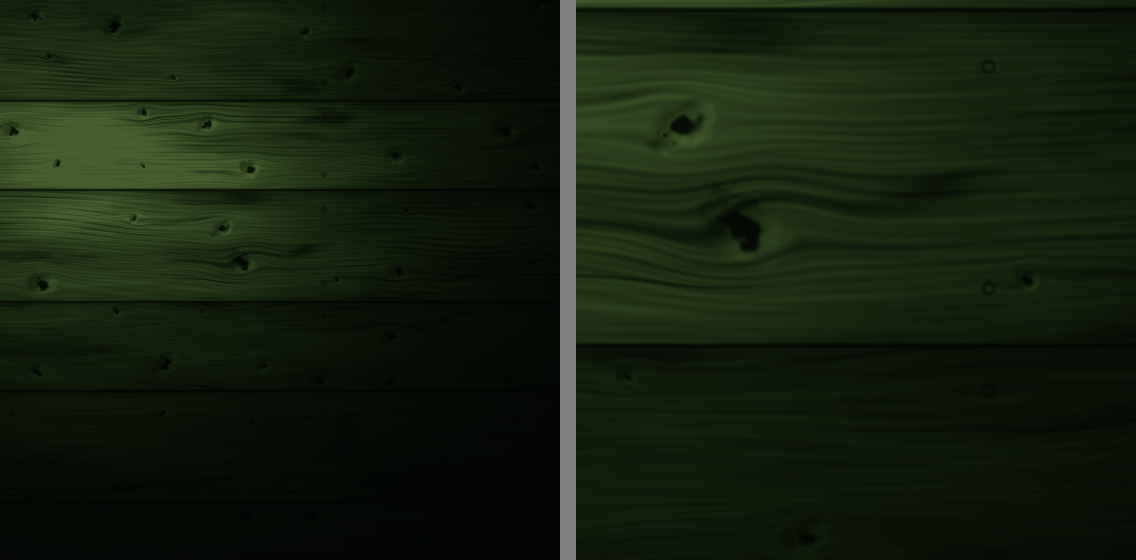
Left: the whole. Right: its middle third, enlarged.
Write a WebGL 1 fragment shader that draws this texture.

```glsl
precision highp float;
uniform vec2 u_resolution;

#define FIRST_SEAM 0.102
#define WIDE_PLANK 0.200
#define NARROW_PLANK 0.159
#define SEAM_WIDTH 0.0020
#define GRAIN_LINES 98.0
#define KNOT_SPACING 0.17
#define NAIL_X 0.579
#define LIGHT_CENTRE vec2(0.17, 0.71)
#define LIGHT_SIZE vec2(0.50, 0.37)
#define SHADOW vec3(0.008, 0.016, 0.010)
#define MOSS vec3(0.082, 0.142, 0.052)
#define HIGHLIGHT vec3(0.250, 0.335, 0.160)

float hash(vec2 p) {
  return fract(sin(dot(p, vec2(127.1, 311.7))) * 43758.5453);
}

float noise(vec2 p) {
  vec2 i = floor(p), f = fract(p);
  f = f * f * (3.0 - 2.0 * f);
  return mix(mix(hash(i), hash(i + vec2(1.0, 0.0)), f.x),
             mix(hash(i + vec2(0.0, 1.0)), hash(i + vec2(1.0)), f.x), f.y);
}

float fbm(vec2 p) {
  float sum = 0.0, amp = 0.5;
  for (int i = 0; i < 4; i++) {
    sum += amp * noise(p);
    p = p * 2.03 + 17.3;
    amp *= 0.5;
  }
  return sum;
}

// Alternating wide and narrow boards: index, base and height
vec3 plankAt(float y) {
  float period = WIDE_PLANK + NARROW_PLANK;
  float pair = floor((y - FIRST_SEAM) / period);
  float base = FIRST_SEAM + pair * period;
  float narrow = step(base + WIDE_PLANK, y);
  return vec3(pair * 2.0 + 1.0 + narrow, base + narrow * WIDE_PLANK,
              mix(WIDE_PLANK, NARROW_PLANK, narrow));
}

// Knots of one board: grain displacement, dark core, pale rim
vec3 knots(vec2 p, vec3 plank, float pixel) {
  vec3 result = vec3(0.0);
  for (int row = 0; row < 2; row++) {
    for (int i = -1; i <= 1; i++) {
      vec2 cell = vec2(floor(p.x / KNOT_SPACING) + float(i), plank.x * 2.0 + float(row));
      float exists = step(hash(cell + 3.7), 0.66);
      float across = (float(row) + mix(0.2, 0.8, hash(cell + 9.1))) * 0.5;
      vec2 centre = vec2((cell.x + mix(0.1, 0.9, hash(cell))) * KNOT_SPACING,
                         plank.y + across * plank.z);
      float size = hash(cell + 5.3);
      float radius = mix(0.003, 0.0125, size * size);
      vec2 q = p - centre;
      vec2 spread = q / (radius * vec2(4.0, 2.6));
      float wobble = 0.9 * radius * (noise(q * 180.0 + cell * 7.0) - 0.5);
      q.y += q.x * (hash(cell + 1.9) - 0.5);
      float d = length(q * vec2(0.85, 1.0)) + wobble;
      float ring = (d - radius * 1.4) / (radius * 0.45);
      float lit = smoothstep(-radius, radius, q.x - q.y);
      result.x -= exists * q.y * 0.85 * exp(-dot(spread, spread));
      result.y = max(result.y, exists * (1.0 - smoothstep(radius * 0.55 - pixel, radius + pixel, d)));
      result.z += exists * exp(-ring * ring) * (lit - 0.5);
    }
  }
  return result;
}

// Two small nail heads near the edges of each board
float nails(vec2 p, vec3 plank, float pixel) {
  float edge = abs(p.y - plank.y - 0.5 * plank.z) - 0.33 * plank.z;
  float d = abs(length(vec2(p.x - NAIL_X, edge)) - 0.0033);
  return 1.0 - smoothstep(0.0005, 0.0012 + pixel, d);
}

void main() {
  vec2 p = gl_FragCoord.xy / u_resolution;
  float pixel = 1.0 / min(u_resolution.x, u_resolution.y);
  vec3 plank = plankAt(p.y);
  float above = p.y - plank.y;
  float below = plank.z - above;
  vec3 knot = knots(p, plank, pixel);

  // Broken growth lines bend around knots and drift along the board
  vec2 w = vec2(p.x, p.y + knot.x) + plank.x * vec2(3.71, 1.37);
  float drift = noise(w * vec2(1.8, 8.0)) + 0.3 * noise(w * vec2(5.0, 21.0) + 11.0);
  float phase = w.y * GRAIN_LINES + drift * 5.0;
  float line = pow(0.5 + 0.5 * sin(6.2832 * phase), 2.5);
  float fineLine = 0.5 + 0.5 * sin(6.2832 * (phase * 1.83 + noise(w * vec2(6.0, 60.0))));
  float patches = smoothstep(0.35, 0.8, noise(w * vec2(2.5, 14.0) + 41.0));
  float breaks = smoothstep(0.2, 0.75, noise(w * vec2(9.0, 75.0) + 13.0));
  float lineStrength = mix(0.10, 0.48, patches) * mix(0.25, 1.0, breaks);
  float fibre = noise(w * vec2(16.0, 310.0)) - 0.5;
  float blotch = fbm(w * vec2(4.0, 17.0) + 23.0) - 0.47;
  float wear = smoothstep(0.60, 0.80, fbm(w * vec2(5.0, 26.0) + 67.0));
  float wood = 1.10 + 0.28 * fibre + 0.95 * blotch;
  wood *= (1.0 - line * lineStrength) * (1.0 - 0.13 * fineLine);
  wood *= 1.0 - 0.5 * wear;

  // Knots, nails and thin broken cracks
  wood *= 1.0 + 0.6 * knot.z;
  wood *= 1.0 - 0.85 * knot.y;
  wood *= 1.0 - 0.4 * nails(p, plank, pixel);
  float crack = abs(noise(w * vec2(2.0, 24.0) + 90.0) - 0.5);
  float cracked = smoothstep(0.5, 0.75, noise(w * vec2(6.0, 12.0)));
  wood *= 1.0 - 0.5 * (1.0 - smoothstep(0.0, 0.03, crack)) * cracked;

  // Rounded board edges and soft dark seams
  float seam = min(above, below);
  wood *= 1.0 - 0.40 * exp(-below / 0.013) - 0.22 * exp(-above / 0.010);
  wood *= mix(0.25, 1.0, smoothstep(0.0, SEAM_WIDTH + pixel, seam));

  // Pool of light with a long tail, strongest on the upper boards
  vec2 fall = (p - LIGHT_CENTRE) / LIGHT_SIZE;
  float tone = 0.72 + 0.48 * exp(-pow(abs(plank.x - 3.8), 2.0));
  float value = wood * tone * 0.98 * exp(-pow(length(fall), 1.55));
  vec3 colour = mix(SHADOW, MOSS, clamp(value / 0.38, 0.0, 1.0));
  colour = mix(colour, HIGHLIGHT, clamp((value - 0.38) / 0.62, 0.0, 1.15));
  gl_FragColor = vec4(colour, 1.0);
}
```
